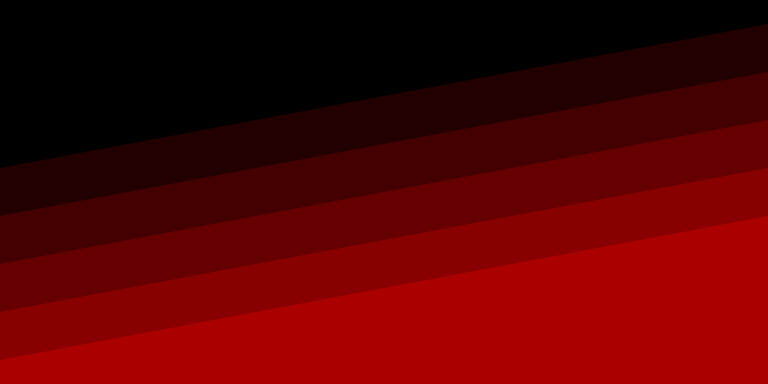
Give the GLSL for this background, as a WebGL 1 fragment shader.

```glsl
precision highp float;

uniform vec2 u_resolution;

#define EDGE_COUNT 5
#define LOWEST_EDGE 0.0625
#define BAND_HEIGHT 0.125
#define EDGE_RISE 0.375
#define BRIGHTEST_RED vec3(0.66667, 0.0, 0.0)

// Smooth coverage of the area below an edge, given the height above it
float coverBelow(float height) {
    float pixel = 1.0 / u_resolution.y;
    return 1.0 - smoothstep(-0.75 * pixel, 0.75 * pixel, height);
}

void main() {
    vec2 uv = gl_FragCoord.xy / u_resolution;

    // Height above the lowest slanted edge
    float height = uv.y - LOWEST_EDGE - EDGE_RISE * uv.x;

    // Each edge passed on the way down adds one equal step of red
    float level = 0.0;
    for (int i = 0; i < EDGE_COUNT; i++) {
        level += coverBelow(height - float(i) * BAND_HEIGHT);
    }

    gl_FragColor = vec4(BRIGHTEST_RED * level / float(EDGE_COUNT), 1.0);
}
```
